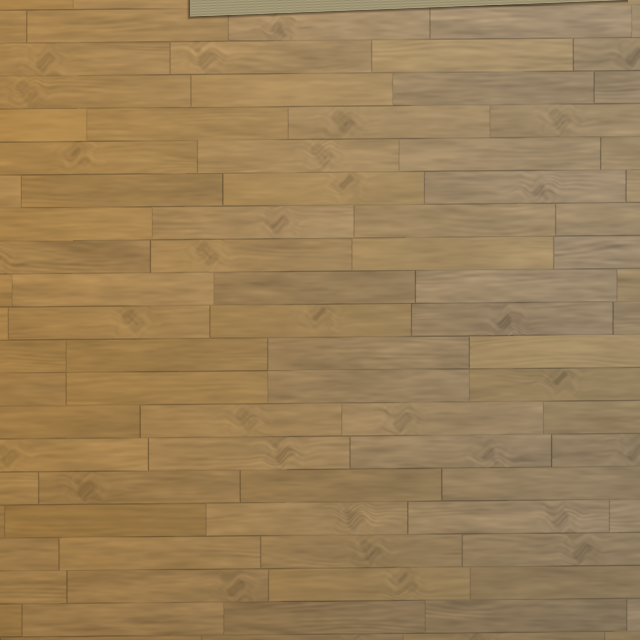
Reproduce this texture procedurally as a Shadertoy shader.

```glsl
// Oak plank floor: about 19 slightly tilted rows of staggered boards, each with
// its own tone, streaked grain from stretched cellular noise, and sparse knots.
// Warm light falls from the left; the edge of a ribbed mat lies along the top.

float hash(vec2 p) {
    return fract(sin(dot(p, vec2(127.1, 311.7))) * 43758.547);
}

// Cellular noise: soft light or dark spots, one per cell, roughly -1 to 1.
float spots(vec2 p) {
    vec2 cell = floor(p);
    float sum = 0.0;
    for (int j = -1; j <= 1; j++) {
        for (int i = -1; i <= 1; i++) {
            vec2 c = cell + vec2(i, j);
            vec2 d = c + vec2(hash(c), hash(c + 19.3)) - p;
            float falloff = max(0.0, 1.0 - dot(d, d));
            sum += (2.0 * hash(c + 47.9) - 1.0) * falloff * falloff;
        }
    }
    return sum;
}

// Wood grain; x runs along the board in canvas units, y counts rows.
float woodGrain(vec2 p) {
    float broad = spots(p * vec2(9.0, 2.2));
    float streak = spots(p * vec2(17.0, 6.0) + 31.0);
    float fibre = spots(p * vec2(45.0, 13.0) + 73.0);
    float rings = sin(34.0 * p.y + 7.0 * broad + 2.0 * sin(13.0 * p.x));
    float figure = smoothstep(-0.2, 0.7, spots(p * vec2(7.0, 1.6) + 11.0));
    return 0.040 * broad + 0.050 * streak + 0.038 * fibre + 0.030 * rings * figure;
}

// Dark seam of the given half width at distance d from its centre.
float seam(float d, float halfWidth, float px) {
    return 1.0 - smoothstep(halfWidth - 0.5 * px, halfWidth + px, d);
}

void mainImage(out vec4 fragColor, in vec2 fragCoord) {
    vec2 uv = fragCoord / iResolution.xy;
    float px = 1.0 / iResolution.y;
    float depth = 1.0 - uv.y;

    // Board layout: rows counted from the top, each shifted at random
    const float rows = 19.4, boardLength = 0.315;
    float v = (depth + 0.009 * uv.x) * rows - 0.31;
    float row = floor(v);
    float u = uv.x / boardLength + hash(vec2(row, 5.0));
    vec2 board = vec2(floor(u), row);
    vec2 local = vec2(fract(u) * boardLength, fract(v));
    float seed = hash(board + 3.7);

    // Knot: a dark eye that bends the grain around it
    vec2 knotAt = vec2(mix(0.04, 0.28, hash(board + 8.1)), mix(0.3, 0.7, seed));
    vec2 toKnot = (local - knotAt) * vec2(58.0, 3.0);
    float hasKnot = step(0.52, hash(board + 14.6));
    float r = length(toKnot + 0.25 * sin(toKnot.yx * 4.0 + 9.0 * seed));
    float knot = hasKnot * exp(-1.6 * r * r);
    float halo = hasKnot * exp(-0.35 * r * r);
    vec2 grainAt = local + vec2(0.0, 0.22 * halo * sin(2.0 * toKnot.x));
    grainAt += 40.0 * vec2(seed, hash(board + 22.4));

    // Board tone, grain and knot rings
    float tone = 1.0 + 0.09 * (hash(board + 61.2) - 0.5);
    tone += woodGrain(grainAt) * mix(0.75, 1.2, seed);
    tone -= 0.11 * knot + 0.035 * halo * sin(7.0 * r + 6.0 * seed);

    // Seams: long joints come and go, end joints vary from board to board
    float longGap = min(local.y, 1.0 - local.y) / rows;
    float endGap = min(local.x, boardLength - local.x);
    float edge = floor(v + 0.5), joint = floor(u + 0.5);
    float wear = 0.5 + 0.5 * sin(11.0 * uv.x + 5.0 * edge + sin(29.0 * uv.x));
    float longSeam = mix(0.07, 0.25, wear) * seam(longGap, 0.0007, px);
    float endSeam = mix(0.09, 0.30, hash(vec2(joint, row) + 77.0))
                  * seam(endGap, 0.0006, px);
    tone *= 1.0 - max(longSeam, endSeam);

    // Warm light on the left, cooler on the right, dimmer towards the bottom
    vec3 wood = mix(vec3(0.635, 0.49, 0.285), vec3(0.60, 0.52, 0.40),
                    smoothstep(-0.1, 1.0, uv.x + 0.15 * (uv.y - 0.5)));
    wood = mix(wood, wood * vec3(0.99, 1.0, 1.05), 2.0 * seed - 1.0);
    float light = mix(0.94, 1.06, uv.y) - 0.05 * smoothstep(0.35, 0.0, uv.y) * uv.x;
    vec3 color = wood * tone * light;

    // Mat: tapering ribbed strip with a thin shadow below
    float matEdge = 0.026 - 0.038 * (uv.x - 0.297);
    float inside = min(matEdge - depth, uv.x - 0.297);
    float shadow = smoothstep(-0.006, 0.0, inside) * step(0.0, matEdge);
    color *= 1.0 - 0.45 * shadow;
    float ribs = sin((matEdge - depth) * 1500.0) * (0.6 + 0.4 * sin(uv.x * 420.0));
    vec3 matColor = vec3(0.62, 0.58, 0.45) * (1.0 + 0.07 * ribs);
    color = mix(color, matColor, smoothstep(-0.5 * px, 0.5 * px, inside));

    fragColor = vec4(clamp(color, 0.0, 1.0), 1.0);
}
```
